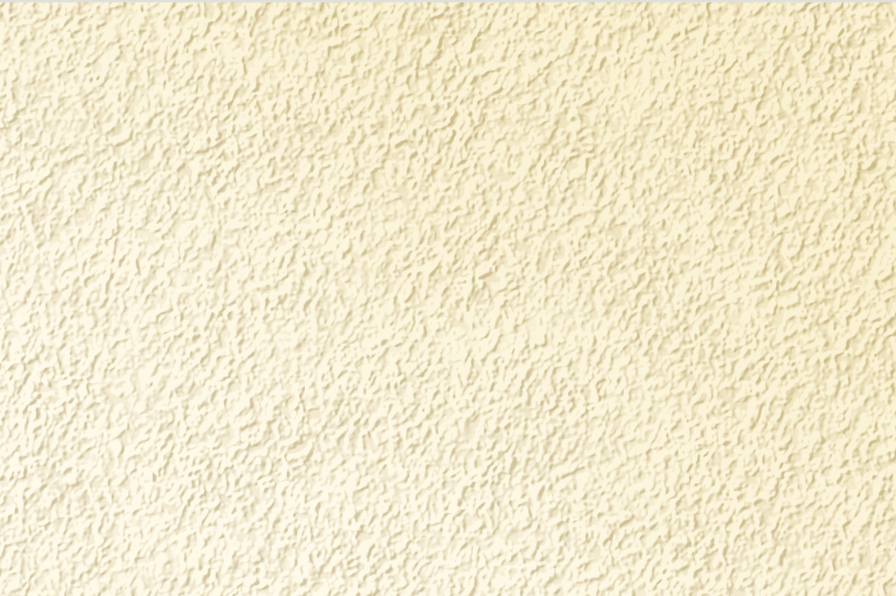
Write a WebGL 1 fragment shader that draws this texture.

```glsl
precision highp float;
// Cream stucco wall: small irregular plaster bumps lit from the upper left.
uniform vec2 u_resolution;

// Sine-free hash giving a gradient in [-1, 1]
vec2 hashGradient(vec2 cell) {
  vec3 h = fract(cell.xyx * vec3(0.1031, 0.1030, 0.0973));
  h += dot(h, h.yzx + 33.33);
  return fract((h.xx + h.yz) * h.zy) * 2.0 - 1.0;
}

float gradientNoise(vec2 p) {
  vec2 cell = floor(p);
  vec2 f = p - cell;
  vec2 w = f * f * f * (f * (f * 6.0 - 15.0) + 10.0);
  vec2 right = vec2(1.0, 0.0);
  vec2 up = vec2(0.0, 1.0);
  float a = dot(hashGradient(cell), f);
  float b = dot(hashGradient(cell + right), f - right);
  float c = dot(hashGradient(cell + up), f - up);
  float d = dot(hashGradient(cell + 1.0), f - 1.0);
  return mix(mix(a, b, w.x), mix(c, d, w.x), w.y);
}

// Broken, rounded bumps of mixed sizes, leaning slightly to the right
float plasterHeight(vec2 p) {
  p += 0.005 * vec2(gradientNoise(p * 36.0 + 40.0), gradientNoise(p * 36.0 + 90.0));
  vec2 along = vec2(0.45, 0.893);
  vec2 q = vec2(dot(p, along) * 0.92, dot(p, vec2(along.y, -along.x))) + 7.0;
  float lumps = 0.5 * gradientNoise(q * 33.0 + 17.0);
  lumps += 0.8 * gradientNoise(q * 61.0);
  lumps += 0.55 * gradientNoise(q.yx * 112.0 + 31.0);
  return smoothstep(-0.4, 0.7, lumps);
}

void main() {
  vec2 uv = gl_FragCoord.xy / u_resolution;
  vec2 p = gl_FragCoord.xy / u_resolution.y;

  // Slope towards the light, with patches of rougher and smoother plaster
  vec2 toLight = vec2(-0.85, 0.53) * 0.0019;
  float slope = plasterHeight(p - toLight) - plasterHeight(p + toLight);
  float roughness = 1.0 + 0.55 * gradientNoise(p * 7.0 + 12.0);
  float tone = 0.50 + 1.45 * slope * roughness;
  tone += 0.22 * (plasterHeight(p) - 0.35);
  tone += 0.14 * gradientNoise(p * 6.0 + 60.0) + 0.14 * gradientNoise(p * 15.0 + 25.0);

  // Shadow, ground and lit sides
  vec3 shadow = vec3(0.82, 0.76, 0.575);
  vec3 ground = vec3(0.941, 0.900, 0.760);
  vec3 lit = vec3(0.990, 0.964, 0.853);
  vec3 color = mix(shadow, ground, smoothstep(-0.12, 0.42, tone));
  color = mix(color, lit, smoothstep(0.32, 0.64, tone));

  // Whiter towards the lower left, yellower towards the upper right
  float warmth = smoothstep(0.15, 0.85, 0.55 * uv.x + 0.45 * uv.y);
  warmth += 0.2 * gradientNoise(p * 2.5 + 5.0);
  color += mix(vec3(0.007, 0.015, 0.058), vec3(-0.011, -0.017, -0.030), warmth);

  // Pale grey edge along the top
  color = mix(color, vec3(0.88, 0.88, 0.86), smoothstep(0.994, 0.998, uv.y));
  gl_FragColor = vec4(clamp(color, 0.0, 1.0), 1.0);
}
```
